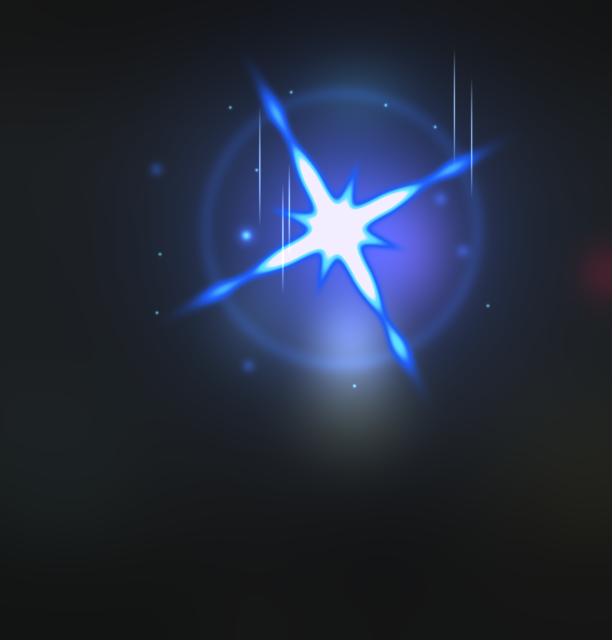
This background is drawn by a Shadertoy shader. Its source:

```glsl
// Blue four-armed star flare glowing over a dark, misty backdrop.

const vec2 STAR = vec2(0.527, 0.642);
const vec3 BLUE = vec3(0.12, 0.36, 0.98);
const vec3 CYAN = vec3(0.36, 0.88, 1.0);
const vec3 WHITE = vec3(0.95, 0.93, 1.0);

float hash(float n) {
    return fract(sin(n * 91.17) * 4375.85);
}

float noise(vec2 p) {
    vec2 i = floor(p), f = fract(p);
    f = f * f * (3.0 - 2.0 * f);
    float n = i.x + i.y * 57.0;
    return mix(mix(hash(n), hash(n + 1.0), f.x),
               mix(hash(n + 57.0), hash(n + 58.0), f.x), f.y);
}

mat2 rotation(float a) {
    return mat2(cos(a), -sin(a), sin(a), cos(a));
}

// Soft elliptical spot, 1 at its centre
float glow(vec2 p, vec2 centre, vec2 radius) {
    vec2 d = (p - centre) / radius;
    return exp(-dot(d, d));
}

// Long arm along +x: hot inner blade, outer bead and fading tail
float mainRay(vec2 q, float bead) {
    float t = q.x;
    float blade = 1.7 * (1.0 - smoothstep(0.08, 0.16, t));
    float tip = bead * exp(-pow((t - 0.205) / 0.032, 2.0));
    float tail = 0.5 * (1.0 - smoothstep(0.1, 0.36, t));
    float width = mix(0.0135, 0.009, smoothstep(0.08, 0.17, t));
    width += 0.004 * smoothstep(0.17, 0.21, t);
    return (blade + tip + tail) * exp(-pow(q.y / width, 2.0)) * smoothstep(-0.01, 0.01, t);
}

// Short, tapered arm along +x
float minorRay(vec2 q) {
    float strength = 1.0 - smoothstep(0.035, 0.13, q.x);
    float width = mix(0.012, 0.007, smoothstep(0.02, 0.11, q.x));
    return strength * exp(-pow(q.y / width, 2.0)) * smoothstep(-0.01, 0.01, q.x);
}

// Thin vertical light line, brightest in its middle
float streak(vec2 p, float x, float low, float high) {
    float t = clamp((p.y - low) / (high - low), 0.0, 1.0);
    return exp(-pow((p.x - x) / 0.0013, 2.0)) * sin(3.14159 * t);
}

vec3 backdrop(vec2 p) {
    float mist = smoothstep(0.08, 0.4, p.y) * (1.0 - smoothstep(0.7, 1.0, p.y));
    vec3 c = mix(vec3(0.077, 0.08, 0.08), vec3(0.105, 0.117, 0.125), mist);
    c += 0.014 * (noise(p * 5.0) - 0.5);
    c += vec3(0.01, 0.025, 0.025) * glow(p, vec2(0.08, 0.24), vec2(0.14));
    c += vec3(0.03, 0.025, 0.0) * glow(p, vec2(0.92, 0.26), vec2(0.14));
    c += vec3(0.15, 0.0, 0.03) * glow(p, vec2(0.95, 0.573), vec2(0.045));
    return c;
}

vec3 halo(vec2 p) {
    vec3 c = vec3(0.06, 0.125, 0.31) * glow(p, vec2(0.535, 0.645), vec2(0.25));
    c += vec3(0.17, 0.17, 0.55) * glow(p, vec2(0.545, 0.63), vec2(0.135));
    c += vec3(0.13, 0.08, 0.2) * glow(p, vec2(0.64, 0.6), vec2(0.07, 0.09));
    c += vec3(0.04, 0.1, 0.12) * glow(p, vec2(0.56, 0.85), vec2(0.08, 0.06));
    c += vec3(0.05, 0.08, 0.1) * glow(p, vec2(0.4, 0.5), vec2(0.07, 0.08));
    // Pale column below the star
    c += vec3(0.28, 0.34, 0.46) * glow(p, vec2(0.548, 0.462), vec2(0.068, 0.075));
    c += vec3(0.13, 0.14, 0.1) * glow(p, vec2(0.553, 0.365), vec2(0.09, 0.085));
    // Faint ring
    float rim = length(p - vec2(0.534, 0.642)) - 0.212;
    return c + vec3(0.015, 0.05, 0.13) * exp(-pow(rim / 0.013, 2.0));
}

vec3 sparks(vec2 p) {
    vec3 c = vec3(0.0);
    for (int i = 0; i < 14; i++) {
        float n = float(i) + 1.0;
        float angle = n * 2.4;
        float reach = mix(0.17, 0.33, hash(n));
        vec2 spot = STAR + reach * vec2(cos(angle), 0.8 * sin(angle));
        float soft = step(0.7, hash(n + 30.0));
        float size = mix(0.0024, 0.01, soft);
        c += mix(CYAN * 0.6, BLUE * 0.3, soft) * glow(p, spot, vec2(size));
    }
    // Brightest spark
    vec2 lead = vec2(0.385, 0.632);
    c += CYAN * 0.6 * glow(p, lead, vec2(0.006));
    return c + BLUE * 0.4 * glow(p, lead, vec2(0.014));
}

void mainImage(out vec4 fragColor, in vec2 fragCoord) {
    vec2 p = fragCoord / iResolution.y;
    vec2 q = p - STAR;
    vec3 color = backdrop(p) + halo(p) + sparks(p);

    // Star energy: round core plus four long and four short arms
    float energy = 2.5 * glow(p, STAR, vec2(0.031));
    for (int k = 0; k < 4; k++) {
        float angle = 0.485 + 1.5708 * float(k);
        float bead = k == 3 ? 0.65 : 0.4;
        energy += mainRay(rotation(angle) * q, bead);
        energy += minorRay(rotation(angle + 0.785) * q);
    }
    color = mix(color, BLUE, smoothstep(0.0, 0.5, energy));
    color = mix(color, CYAN, smoothstep(0.4, 0.95, energy));
    color = mix(color, WHITE, smoothstep(0.95, 1.4, energy));

    float lines = streak(p, 0.406, 0.645, 0.835) + streak(p, 0.442, 0.54, 0.715);
    lines += streak(p, 0.452, 0.6, 0.745);
    lines += streak(p, 0.71, 0.74, 0.925) + streak(p, 0.737, 0.69, 0.88);
    color += vec3(0.4, 0.52, 0.65) * lines;

    fragColor = vec4(clamp(color, 0.0, 1.0), 1.0);
}
```
